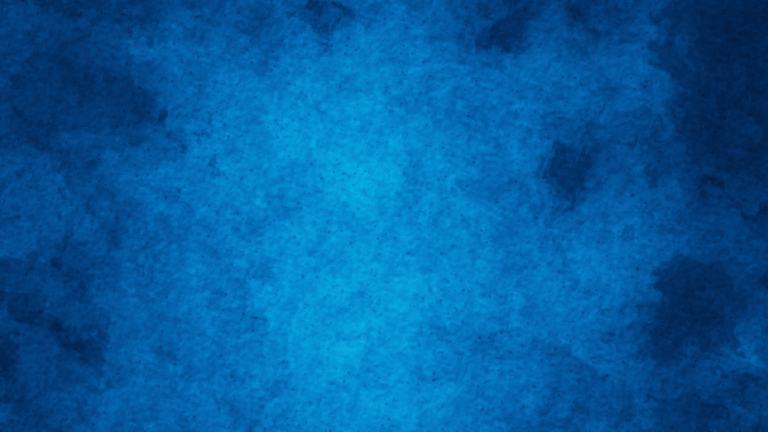
Give the GLSL for this texture, as a Shadertoy shader.

```glsl
vec3 hash3(vec2 cell) {
    vec3 h = fract(cell.xyx * vec3(0.1031, 0.1030, 0.0973));
    h += dot(h, h.yxz + 33.33);
    return fract((h.xxy + h.yzz) * h.zyx);
}

// Smooth cellular noise: each jittered cell point spreads its own value
float cellNoise(vec2 p) {
    vec2 cell = floor(p), local = fract(p);
    float total = 0.0, weight = 0.0;
    for (int y = -1; y <= 1; y++)
    for (int x = -1; x <= 1; x++) {
        vec2 offset = vec2(x, y);
        vec3 h = hash3(cell + offset + 57.0);
        vec2 d = offset + 0.15 + 0.7 * h.xy - local;
        float w = exp(-5.0 * dot(d, d));
        total += w * h.z;
        weight += w;
    }
    return total / weight;
}

// Layered noise centred on zero
float cloud(vec2 p) {
    float sum = 0.0, amplitude = 0.5;
    for (int i = 0; i < 5; i++) {
        sum += amplitude * (cellNoise(p) - 0.5);
        p = mat2(0.8, 0.6, -0.6, 0.8) * p * 2.05 + 7.3;
        amplitude *= 0.62;
    }
    return sum;
}

// Distance to the nearest speck centre
float speckDistance(vec2 p) {
    float nearest = 1.0;
    for (int y = -1; y <= 1; y++)
    for (int x = -1; x <= 1; x++) {
        vec2 cell = floor(p) + vec2(x, y);
        vec3 h = hash3(cell);
        nearest = min(nearest, length(cell + h.xy - p) + 0.5 * h.z);
    }
    return nearest;
}

// Short diagonal trowel strokes
float plaster(vec2 p) {
    vec2 stroke = vec2(dot(p, vec2(0.86, -0.5)), dot(p, vec2(0.5, 0.86)));
    return cellNoise(stroke * vec2(48.0, 105.0)) + 0.6 * cellNoise(p * 125.0);
}

// Soft spot: centre, radius, strength
float spot(vec2 p, vec4 s) {
    vec2 d = (p - s.xy) / s.z;
    return s.w * exp(-dot(d, d));
}

void mainImage(out vec4 fragColor, in vec2 fragCoord) {
    vec2 p = fragCoord / iResolution.y;
    p.x += 0.5 * (16.0 / 9.0 - iResolution.x / iResolution.y);

    vec2 warp = vec2(cloud(p * 6.0), cloud(p * 6.0 + 31.0));
    vec2 q = p + 0.10 * warp;
    float broad = cloud(p * 5.0 + 2.0 * warp + 12.0);
    float crust = cloud(p * 19.0 + 1.5 * warp + 40.0);

    // Central glow fading to the edges
    vec2 g = (q - vec2(0.85, 0.37)) / vec2(0.63, 0.72);
    float tone = 0.165 + 0.385 * exp(-dot(g, g));

    // Pale worn areas
    vec4 pale[9] = vec4[9](
        vec4(0.80, 0.55, 0.17, 0.07), vec4(0.88, 0.15, 0.17, 0.06),
        vec4(0.90, 0.84, 0.14, 0.09), vec4(1.23, 0.81, 0.11, 0.09),
        vec4(0.39, 0.92, 0.10, 0.06), vec4(1.42, 0.42, 0.14, 0.07),
        vec4(1.73, 0.19, 0.08, 0.12), vec4(1.47, 0.84, 0.12, 0.08),
        vec4(0.57, 0.68, 0.14, 0.06));
    for (int i = 0; i < 9; i++) tone += spot(q, pale[i]);

    // Dark stains with flaking borders
    vec4 stains[11] = vec4[11](
        vec4(1.33, 0.61, 0.12, 0.65), vec4(1.59, 0.27, 0.14, 0.75),
        vec4(1.69, 0.70, 0.16, 0.72), vec4(1.16, 0.96, 0.12, 0.65),
        vec4(0.18, 0.80, 0.16, 0.48), vec4(0.15, 0.39, 0.08, 0.50),
        vec4(0.40, 0.73, 0.13, 0.38), vec4(0.73, 0.98, 0.10, 0.50),
        vec4(1.11, 0.14, 0.10, 0.20), vec4(1.72, 0.95, 0.18, 0.62),
        vec4(0.12, 0.22, 0.10, 0.32));
    float stain = 0.0;
    for (int i = 0; i < 11; i++) stain += spot(q, stains[i]);
    float flake = smoothstep(0.22, 0.72, stain + 0.9 * crust + 0.5 * broad);
    tone += 0.22 * broad + 0.13 * crust;
    tone = mix(tone, 0.115 + 0.08 * crust, 0.75 * flake);

    // Raking light over the plaster, plus scattered pits
    float relief = plaster(p) - plaster(p + vec2(0.003, -0.004));
    float lit = clamp(tone * 2.2, 0.3, 1.0);
    tone += 0.085 * lit * relief;
    tone += 0.07 * lit * (cellNoise(p * 90.0 + 9.0) - 0.5);
    tone -= 0.09 * lit * (1.0 - smoothstep(0.10, 0.26, speckDistance(p * 46.0)));

    // Navy to azure
    tone = clamp(tone, 0.06, 0.70);
    float blue = 0.03 + 2.2 * tone - 1.4 * tone * tone;
    fragColor = vec4(0.005 + 0.03 * tone, tone, blue, 1.0);
}
```
